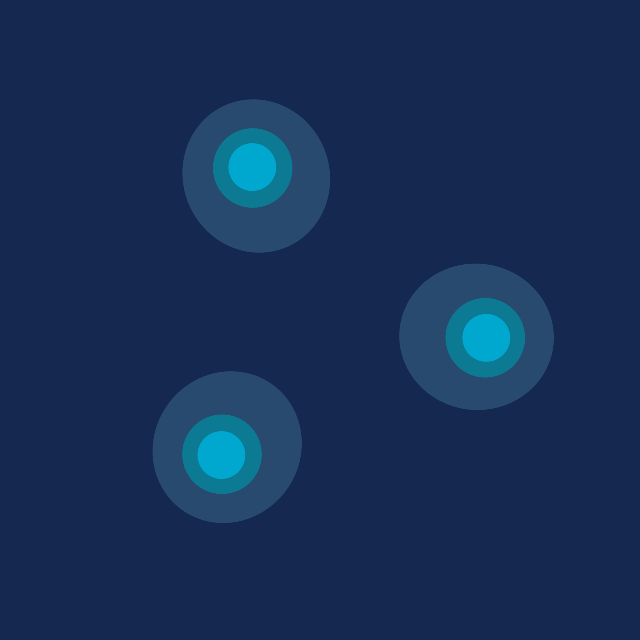
This background is drawn by a three.js fragment shader. Its source:

```glsl
// Three glowing cells, each with a halo, ring and core, spaced evenly about the centre on navy.
varying vec2 vUv;

mat2 rotation(float angle) {
  float c = cos(angle), s = sin(angle);
  return mat2(c, -s, s, c);
}

// Approximate signed distance to an axis-aligned ellipse
float ellipseDistance(vec2 p, vec2 radii) {
  float k = length(p / radii);
  return k * (k - 1.0) / max(length(p / (radii * radii)), 0.001);
}

// Soft-edged coverage, 1 inside and 0 outside
float coverage(float dist) {
  return 1.0 - smoothstep(-0.0006, 0.0006, dist);
}

void main() {
  vec2 p = vUv - 0.5;
  vec3 color = vec3(0.082, 0.158, 0.310);

  for (int i = 0; i < 3; i++) {
    // Turn the cell's outward direction onto the x axis
    vec2 q = rotation(-0.107 + float(i) * 2.0943951) * p;

    // Halo, stretched slightly outward
    float halo = ellipseDistance(q - vec2(0.2460, 0.0), vec2(0.1208, 0.1143));
    color = mix(color, vec3(0.153, 0.290, 0.430), coverage(halo));

    // Ring and bright core, shifted away from the centre
    float ring = length(q - vec2(0.2597, 0.0)) - 0.0621;
    color = mix(color, vec3(0.050, 0.480, 0.580), coverage(ring));

    float core = length(q - vec2(0.2613, 0.0)) - 0.0373;
    color = mix(color, vec3(0.0, 0.655, 0.808), coverage(core));
  }

  gl_FragColor = vec4(color, 1.0);
}
```
